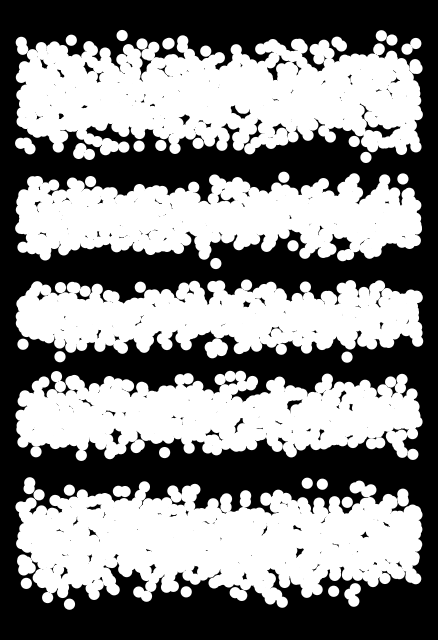
Reproduce this pattern procedurally as a WebGL 1 fragment shader.

```glsl
precision highp float;

uniform vec2 u_resolution;

// All lengths are fractions of the canvas height.
const vec3 BACKGROUND = vec3(0.0);
const vec3 DOT_COLOUR = vec3(1.0);
const float DOT_RADIUS = 0.0087;
const float FIELD_WIDTH = 0.621;    // span of the dot centres
const float COLUMNS = 34.0;         // scatter cells across each band
const float DOTS_PER_HEIGHT = 300.0; // dots per column, per unit of half height
const int MAX_DOTS = 34;
const float SEED = 7.0;

// Four independent values in 0..1 from a cell id.
vec4 hash43(vec3 id) {
  vec4 q = fract(id.xyzx * vec4(0.1031, 0.1030, 0.0973, 0.1099));
  q += dot(q, q.wzxy + 33.33);
  return fract((q.xxyz + q.yzzw) * q.zywx);
}

// Distance from p to the nearest dot of one horizontal band.
// Heights follow a bell curve, so the band frays at its edges.
float bandDistance(vec2 p, float centre, float halfHeight, float band) {
  float nearest = 1.0;
  if (abs(p.y - centre) > halfHeight + 2.0 * DOT_RADIUS) return nearest;

  float columnWidth = FIELD_WIDTH / COLUMNS;
  float home = floor(p.x / columnWidth);
  float count = DOTS_PER_HEIGHT * halfHeight;

  for (int side = -1; side <= 1; side++) {
    float column = home + float(side);
    if (column < 0.0 || column >= COLUMNS) continue;
    for (int i = 0; i < MAX_DOTS; i++) {
      if (float(i) >= count) break;
      vec4 h = hash43(vec3(column + SEED, float(i) + 3.0, band * 17.0 + SEED));
      float spread = (h.y + h.z + h.w - 1.5) / 1.5;
      vec2 dotCentre = vec2((column + h.x) * columnWidth,
                            centre + spread * halfHeight);
      nearest = min(nearest, distance(p, dotCentre));
    }
  }
  return nearest;
}

void main() {
  vec2 p = gl_FragCoord.xy / u_resolution.y;
  p.x += 0.5 * (FIELD_WIDTH - u_resolution.x / u_resolution.y);

  // Five bands, the outer two taller.
  float d = bandDistance(p, 0.850, 0.104, 1.0);
  d = min(d, bandDistance(p, 0.659, 0.076, 2.0));
  d = min(d, bandDistance(p, 0.504, 0.067, 3.0));
  d = min(d, bandDistance(p, 0.349, 0.074, 4.0));
  d = min(d, bandDistance(p, 0.152, 0.107, 5.0));

  // Smooth the dot edge over about one pixel.
  float pixel = 1.0 / u_resolution.y;
  float coverage = clamp((DOT_RADIUS - d) / pixel + 0.5, 0.0, 1.0);
  gl_FragColor = vec4(mix(BACKGROUND, DOT_COLOUR, coverage), 1.0);
}
```
